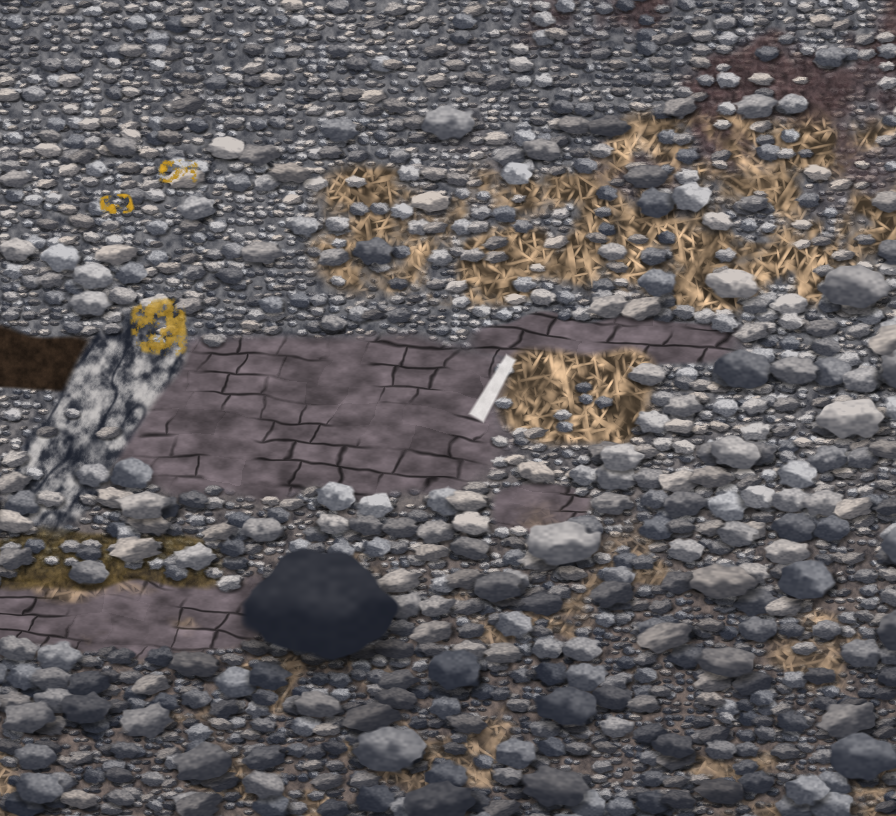
A Shadertoy shader for this texture:

```glsl
// A stony shore: gravel, cobbles and boulders around cracked slabs, dry straw and a pale plank.
#define SOFT 0.0024
#define FLATTEN vec2(1, 1.4)
#define SHADOW 0.5
#define DARK vec3(0.09, 0.105, 0.145)
#define PALE vec3(0.73, 0.715, 0.71)
#define SLAB vec3(0.42, 0.38, 0.4)
#define STRAW vec3(0.83, 0.7, 0.56)
#define LICHEN vec3(0.7, 0.54, 0.16)

float hash(vec2 p) {
  vec3 q = fract(p.xyx * 0.1031);
  q += dot(q, q.yzx + 33.33);
  return fract((q.x + q.y) * q.z);
}
float noise(vec2 p) {
  vec2 i = floor(p), f = fract(p);
  f *= f * (3.0 - 2.0 * f);
  return mix(mix(hash(i), hash(i + vec2(1, 0)), f.x),
             mix(hash(i + vec2(0, 1)), hash(i + 1.0), f.x), f.y);
}
float fbm(vec2 p) {
  float sum = 0.0, amp = 0.533;
  for (int i = 0; i < 4; i++) { sum += amp * noise(p); p = p * 2.03 + 11.7; amp *= 0.5; }
  return sum;
}
float ramp(float a, float b, float x) { return smoothstep(a, b, x); }
mat2 rot(float a) { return mat2(cos(a), sin(a), -sin(a), cos(a)); }
vec2 warp(vec2 p) { return p + 0.026 * (vec2(noise(p * 18.0), noise(p * 18.0 + 40.0)) - 0.5); }
vec3 shade(float t) { return mix(DARK, PALE, min(1.7 * t / (1.0 + 0.7 * t), 1.1)); }

// Soft rounded-box patch
float blob(vec2 p, float x, float y, float w, float h) {
  vec2 q = (p - vec2(x, y)) / vec2(w, h);
  return 1.0 - ramp(0.75, 1.15, length(q * q));
}

// Regions of the shore
float slabMask(vec2 p) {
  float m = max(blob(p, 0.38, 0.49, 0.25, 0.1), blob(p, 0.74, 0.58, 0.17, 0.03));
  return max(m, max(blob(p, 0.13, 0.25, 0.21, 0.05), blob(p, 0.66, 0.37, 0.055, 0.03)));
}
float outcropMask(vec2 p) { return blob(rot(0.56) * (p - vec2(0.115, 0.485)), 0.0, 0.0, 0.058, 0.155); }
float poolMask(vec2 p) { return blob(p, 0.03, 0.56, 0.1, 0.035); }
float strawMask(vec2 p) {
  float drift = max(blob(p, 0.57, 0.715, 0.19, 0.085), blob(p, 0.95, 0.74, 0.22, 0.125));
  float m = max(blob(p, 0.71, 0.515, 0.092, 0.058), drift * ramp(0.3, 0.6, fbm(p * 22.0)));
  float low = 1.0 - ramp(0.3, 0.4, p.y);
  return max(m, 0.7 * low * ramp(0.56, 0.72, fbm(p * vec2(9, 17) + 5.0)));
}
float stoneShare(vec2 p, float size) {
  vec2 w = warp(p);
  float bare = max(max(slabMask(w), 0.7 * outcropMask(w)), max(poolMask(w), 0.65 * strawMask(w)));
  float front = 1.0 - ramp(0.38, 0.5, p.y - 0.25 * ramp(0.7, 0.85, p.x));
  float band = ramp(0.57, 0.64, p.y) * (1.0 - ramp(0.8, 0.9, p.y)) * (1.0 - ramp(0.045, 0.08, size));
  return (1.0 - bare) * mix(1.0, max(front, 0.55 * band), ramp(0.015, 0.045, size));
}

// One angular stone in its unit frame q, shaped by the random pair h
void drawStone(inout vec3 col, vec2 q, vec2 h, float soft, float albedo) {
  float seg = 6.2832 / floor(5.0 + 2.99 * h.y), n = noise(q * 2.6 + h * 60.0);
  float poly = cos(mod(atan(q.y, q.x) + 6.2832 * h.x, seg) - 0.5 * seg) * length(q);
  float d = mix(length(q), poly, 0.7) + 0.3 * (n - 0.5);
  col *= 1.0 - SHADOW * (1.0 - ramp(0.8, 1.4, length(q + vec2(-0.06, 0.28))));
  float top = ramp(-0.3, 0.4, q.y + q.x * (h.x - 0.5) + 0.7 * (n - 0.5));
  float light = mix(0.3, 1.0, top) * (1.0 - 0.2 * d * d * d) * (0.78 + 0.44 * noise(q * 7.0 + h * 90.0));
  vec3 tint = mix(vec3(1.04, 1, 0.96), vec3(0.98, 1, 1.03), h.x);
  col = mix(col, shade(albedo * light) * tint, 1.0 - ramp(1.0 - soft, 1.0 + soft, d));
}

// Scattered stones, painted from far to near
void stones(inout vec3 col, vec2 p, float size, float chance) {
  vec2 g = p * FLATTEN / size;
  for (int k = 0; k < 9; k++) {
    vec2 cell = floor(g) + vec2(k % 3 - 1, 1 - k / 3), id = cell + size * 900.0;
    vec2 h = vec2(hash(id), hash(id + 57.3)), centre = cell + 0.25 + 0.5 * h;
    vec2 place = centre * size / FLATTEN;
    if (hash(id + 19.7) > chance * stoneShare(place, size)) continue;
    float radius = mix(0.32, 0.6, hash(id + 77.0));
    vec2 q = rot(0.9 * (h.y - 0.5)) * (g - centre) / (radius * vec2(1, mix(0.65, 1.0, h.x)));
    float region = mix(0.56, 1.12, ramp(0.15, 0.45, place.y)) - 0.16 * ramp(0.78, 0.92, place.y);
    region *= 0.72 + 0.56 * noise(place * 8.0);
    drawStone(col, q, h, SOFT / (size * radius), region * mix(0.42, 1.25, pow(hash(id + 71.3), 1.2)));
  }
}

// Short crossing fibres
vec3 strawColor(vec2 p) {
  float fibre = 0.0;
  for (float i = 0.0; i < 4.0; i++)
    fibre = max(fibre, noise(rot(i * 0.8 - 1.0) * p * vec2(60, 230) + i * 17.0));
  return mix(STRAW * 0.3, STRAW, ramp(0.4, 1.0, fibre) * (0.1 + 1.5 * fbm(p * 45.0)));
}
// Leaning, broken joints
vec3 slabColor(vec2 p) {
  vec2 q = p + 0.03 * vec2(fbm(p * 22.0), 1.4 * fbm(p * vec2(8, 14) + 8.0));
  q = vec2(q.x - 0.45 * q.y, q.y + 0.1 * q.x) / vec2(0.05, 0.027);
  q.x = q.x * (0.6 + 0.7 * hash(vec2(floor(q.y), 8))) + 5.0 * hash(vec2(floor(q.y), 3));
  vec2 edge = 0.5 - abs(fract(q) - 0.5);
  float crack = 1.0 - ramp(0.0, 0.11, min(edge.x * 1.6, edge.y));
  crack *= ramp(0.35, 0.7, noise(p * 21.0 + 3.0));
  return SLAB * (0.48 + 0.16 * hash(floor(q)) + 0.75 * fbm(p * vec2(40, 75))) * (1.0 - 0.6 * crack);
}
vec3 outcropColor(vec2 p) {
  vec2 q = rot(0.56) * p;
  float crust = 0.5 * (fbm(q * vec2(75, 38)) + fbm(p * 95.0));
  float seam = ramp(0.0, 0.16, abs(noise(q * vec2(50, 24)) - 0.5));
  return shade((0.08 + ramp(0.3, 0.78, crust)) * mix(0.3, 1.0, seam));
}

void mainImage(out vec4 fragColor, in vec2 fragCoord) {
  vec2 p = fragCoord / iResolution.y, w = warp(p);
  float grain = fbm(p * 130.0);
  // Ground, gravel and bare patches
  vec3 col = shade(0.05 + 0.55 * grain) * mix(vec3(1.0, 0.9, 0.83), vec3(1), ramp(0.2, 0.6, p.y));
  stones(col, p, 0.0125, 0.8);
  float weed = ramp(0.45, 0.62, fbm(p * 9.0)) * ramp(0.5, 0.75, p.x) * ramp(0.7, 0.85, p.y);
  col = mix(col, vec3(0.28, 0.21, 0.21) * (0.5 + grain), 0.75 * weed);
  col = mix(col, slabColor(p), slabMask(w));
  col = mix(col, strawColor(p), strawMask(w));
  col = mix(col, vec3(0.17, 0.13, 0.1) * (0.5 + grain), poolMask(w));
  col = mix(col, vec3(0.46, 0.38, 0.2) * (0.1 + grain), 0.7 * blob(w, 0.13, 0.315, 0.15, 0.035));
  col = mix(col, outcropColor(p), outcropMask(w));
  // Larger stones and the dark boulder
  stones(col, p, 0.025, 0.65);
  stones(col, p, 0.043, 0.68);
  stones(col, p, 0.072, 0.34);
  drawStone(col, (p - vec2(0.39, 0.257)) / vec2(0.085, 0.062), vec2(0.55, 0.4), 0.04, 0.12);
  // Lichen
  float spots = max(blob(w, 0.225, 0.788, 0.024, 0.016), blob(w, 0.145, 0.752, 0.02, 0.013));
  spots = max(spots, 0.7 * blob(w, 0.195, 0.6, 0.03, 0.04)) * ramp(0.35, 0.6, grain);
  col = mix(col, LICHEN * (0.6 + 0.7 * grain), spots);
  // Plank
  vec2 b = rot(0.52) * (p - vec2(0.605, 0.525)), box = abs(b) - vec2(0.0085 - 0.04 * b.y, 0.043);
  col = mix(col, PALE * (1.1 + 0.2 * grain), 1.0 - ramp(-SOFT, SOFT, max(box.x, box.y)));
  fragColor = vec4(col, 1);
}
```
